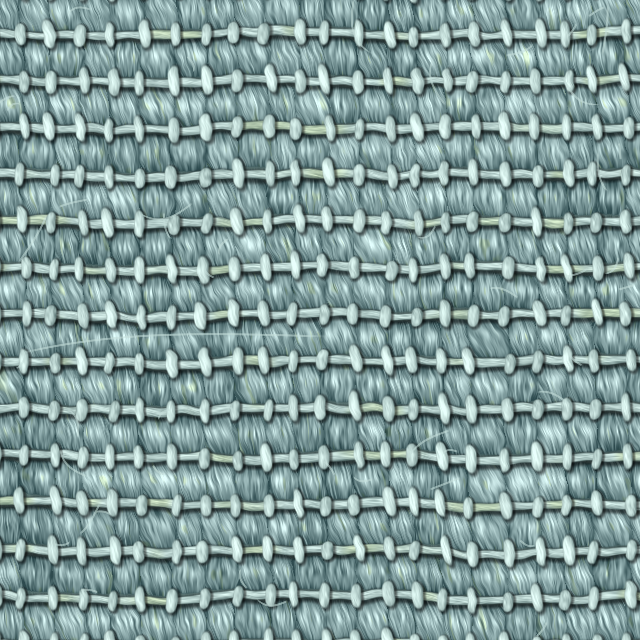
Reproduce this texture procedurally as a Shadertoy shader.

```glsl
// Coarse woven sisal: plump weft bundles alternate with thin pale weft yarns,
// and short warp knots tie down each thin yarn. Layers are painted from back to
// front as rounded shapes, with stretched noise for fibres and some stray hairs.

#define COLS 21.2
#define ROWS 13.57
#define PHASE vec2(0.75, 0.88)
#define PUFF_HALF 0.40
#define THIN_HALF 0.085
#define KNOT_HALF vec2(0.112, 0.25)
#define JITTER 0.22
#define FIBRES 6.5
#define STRAYS 45
#define SHADE_DARK vec3(0.19, 0.29, 0.29)
#define SHADE_LIGHT vec3(0.88, 0.98, 0.96)
#define STRAW vec3(0.70, 0.68, 0.52)

float hash(vec2 p) {
    return fract(sin(dot(p, vec2(127.1, 311.7))) * 43758.55);
}

float noise(vec2 p) {
    vec2 i = floor(p), f = fract(p);
    f = f * f * (3.0 - 2.0 * f);
    return mix(mix(hash(i), hash(i + vec2(1, 0)), f.x),
               mix(hash(i + vec2(0, 1)), hash(i + vec2(1, 1)), f.x), f.y);
}

// Fibre texture: x runs across the strands, y along them.
float fibres(vec2 p) {
    return 0.6 * noise(p) + 0.4 * noise(p * vec2(2.1, 1.7) + 31.0);
}

vec3 yarn(float shade) {
    return mix(SHADE_DARK, SHADE_LIGHT, clamp(shade, 0.0, 1.05));
}

// Warp position: one offset per column plus a smaller one per crossing.
float knotX(float col, float row) {
    return col + JITTER * (hash(vec2(col, 7.0)) - 0.5)
               + JITTER * (hash(vec2(col, row + 40.0)) - 0.5);
}

// Coverage of a bent hair with the given centre, angle, half length and bend.
float hair(vec2 p, vec2 centre, float angle, float halfLen, float bend, float aa) {
    float c = cos(angle), s = sin(angle);
    vec2 q = mat2(c, -s, s, c) * (p - centre);
    float t = q.x / halfLen;
    float d = abs(q.y - bend * halfLen * (t * t - 0.4 * t * t * t));
    return smoothstep(0.0008 + aa, 0.0008, d) * smoothstep(1.0, 0.8, abs(t));
}

// Thick weft: one swollen bundle between each pair of warp columns.
vec3 thickWeft(vec2 p, float aa) {
    float row = floor(p.y), w = p.y - row - 0.5;
    float u = p.x + 0.16 * w + 0.07 * (noise(p * 5.0) - 0.5);
    float i = floor(u);
    i += step(knotX(i + 1.0, row), u) - step(u, knotX(i, row));
    float a = knotX(i, row), b = knotX(i + 1.0, row);
    float d = 2.0 * (u - a) / (b - a) - 1.0;
    float seed = hash(vec2(i, row));
    float d4 = d * d * d * d;

    float q = w / (PUFF_HALF * (1.0 - 0.2 * d4) * (0.94 + 0.12 * seed));
    float lean = 0.15 + 0.5 * (seed - 0.5);
    float across = d * (1.0 + 0.3 * q * q) + lean * q;
    float f = fibres(vec2(across * FIBRES + seed * 90.0, q * 1.3 + row * 9.0));

    float body = sqrt(max(1.0 - q * q, 0.0)) * (1.0 - 0.75 * d4 * d * d);
    float glint = exp(-5.0 * (q - 0.12) * (q - 0.12)) * (1.0 - d4);
    float shade = 0.10 + 0.36 * body + 0.70 * (f - 0.5) + 0.42 * glint * f;
    shade += 0.12 * (seed - 0.5) + 0.14 * (noise(p * 0.7) - 0.5);
    vec3 col = yarn(shade) + vec3(-0.015, 0.0, 0.015);
    float straw = smoothstep(0.80, 0.95, noise(vec2(across * 4.0, q + row * 5.0) + i * 3.0));
    col = mix(col, col * STRAW * 1.45, 0.5 * straw);

    float edge = (abs(q) - 1.0 - 0.16 * (f - 0.5)) * PUFF_HALF;
    return mix(yarn(0.10 + 0.25 * f), col, smoothstep(aa, -aa, edge));
}

void mainImage(out vec4 fragColor, in vec2 fragCoord) {
    vec2 uv = fragCoord / iResolution.xy;
    float pixel = 1.0 / iResolution.y, aa = pixel * ROWS;
    vec2 p = uv * vec2(COLS, ROWS) - PHASE;
    p += 0.16 * (vec2(noise(p * 0.4), noise(p * 0.4 + 50.0)) - 0.5);
    p.y += 0.07 * (noise(p * 1.3 + 20.0) - 0.5);
    vec3 col = thickWeft(p, aa);

    // Thin weft with a soft shadow below it
    float row = floor(p.y + 0.5), dy = p.y - row;
    float y = dy - 0.06 * (noise(vec2(p.x * 1.7, row * 13.0)) - 0.5);
    float thick = THIN_HALF * (0.8 + 0.4 * noise(vec2(p.x * 2.0, row * 7.0)));
    float n = y / thick;
    col *= 1.0 - 0.5 * smoothstep(0.10, 0.0, abs(y + 0.04) - thick);
    float twist = fibres(vec2(y * 34.0 + p.x * 2.0, p.x * 3.0 + row * 11.0));
    vec3 thin = yarn(0.80 - 0.28 * n * n + 0.12 * n + 0.5 * (twist - 0.5));
    thin = mix(thin, thin * STRAW * 1.4, 0.5 * smoothstep(0.6, 0.9, noise(p * 0.9 + 9.0)));
    col = mix(col, thin, smoothstep(aa, -aa, abs(y) - thick));

    // Warp knots crossing the thin weft
    for (int k = 0; k < 2; k++) {
        float i = floor(p.x) + float(k), h = hash(vec2(i + 3.0, row));
        vec2 c = vec2((p.x - knotX(i, row)) * ROWS / COLS, dy - 0.08 * (h - 0.5));
        c.x += (h - 0.4) * 0.25 * c.y + 0.04 * (noise(vec2(i * 5.0, p.y * 6.0)) - 0.5);
        vec2 size = KNOT_HALF * vec2(0.85 + 0.3 * hash(vec2(row, i)), 0.85 + 0.4 * h);
        vec2 m = c / size, ms = (c + vec2(-0.035, 0.025)) / size;
        float e = sqrt(m.x * m.x + abs(m.y * m.y * m.y));
        float es = sqrt(ms.x * ms.x + abs(ms.y * ms.y * ms.y));
        col *= 1.0 - 0.5 * smoothstep(1.5, 0.9, es);
        float f = fibres(vec2(m.x * 2.5 + m.y * 0.8 + h * 70.0, m.y * 1.5));
        float shade = 0.90 - 0.17 * m.x - 0.30 * e * e + 0.45 * (f - 0.5) + 0.15 * (h - 0.5);
        col = mix(col, yarn(shade), smoothstep(aa, -aa, (e - 1.0) * size.x));
    }

    // Loose hairs: one long strand, then short scattered ones
    float loose = hair(uv, vec2(0.27, 0.477), 0.03, 0.25, -0.07, pixel);
    for (int k = 0; k < STRAYS; k++) {
        vec2 id = vec2(float(k), 5.0);
        vec2 centre = vec2(hash(id), hash(id + 11.0));
        float len = 0.012 + 0.035 * pow(hash(id + 23.0), 2.0);
        loose = max(loose, hair(uv, centre, 6.28 * hash(id + 37.0), len, hash(id + 51.0) - 0.5, pixel));
    }
    col = mix(col, yarn(0.85), 0.55 * loose);
    fragColor = vec4(col, 1.0);
}
```
